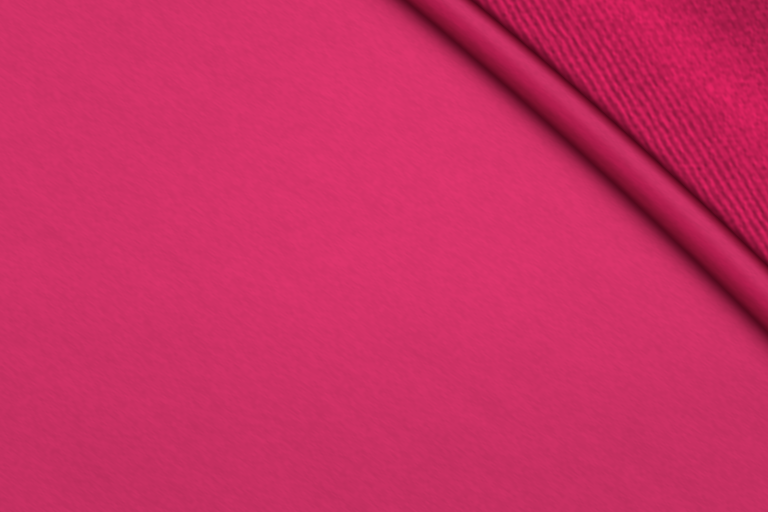
Write a Shadertoy shader that draws this texture.

```glsl
// Crimson knit cloth lying flat, with its upper right corner rolled over to show
// the ribbed reverse side. Two gently bent curves bound the roll; distances to
// them drive the shading, and stretched value noise supplies the threads.

const vec3 DEEP = vec3(0.27, 0.015, 0.08);
const vec3 SHADE = vec3(0.51, 0.07, 0.19);
const vec3 CLOTH = vec3(0.815, 0.195, 0.40);
const vec3 REVERSE = vec3(0.715, 0.115, 0.31);

float hash(vec2 p) {
    vec3 q = fract(vec3(p.xyx) * 0.1031);
    q += dot(q, q.yzx + 33.33);
    return fract((q.x + q.y) * q.z);
}

float noise(vec2 p) {
    vec2 cell = floor(p), f = fract(p);
    f = f * f * (3.0 - 2.0 * f);
    float low = mix(hash(cell), hash(cell + vec2(1, 0)), f.x);
    float high = mix(hash(cell + vec2(0, 1)), hash(cell + vec2(1, 1)), f.x);
    return mix(low, high, f.y);
}

vec2 rotate(vec2 p, float angle) {
    float c = cos(angle), s = sin(angle);
    return vec2(c * p.x + s * p.y, c * p.y - s * p.x);
}

// Signed distance to a curve falling from the top edge; positive at lower left.
float foldDistance(vec2 p, float startX) {
    float run = p.x - startX;
    float drop = run * (0.825 + 0.128 * max(run, 0.0));
    float slope = 0.825 + 0.256 * max(run, 0.0);
    return (1.0 - p.y - drop) / sqrt(1.0 + slope * slope);
}

// Fine slanted threads with loose streaks, centred on zero.
float weave(vec2 p) {
    vec2 q = rotate(p, -0.62);
    float streaks = noise(q * vec2(45.0, 190.0)) - 0.5;
    float threads = noise(q * vec2(130.0, 330.0)) - 0.5;
    float clouds = noise(q * vec2(9.0, 22.0)) - 0.5;
    return 0.035 * streaks + 0.045 * threads + 0.02 * clouds;
}

// Flat front side: soft light from the upper middle and a contact shadow.
vec3 frontCloth(vec2 p, float gap) {
    float light = 0.99 + 0.06 * exp(-3.0 * dot(p - vec2(0.85, 0.72), p - vec2(0.85, 0.72)));
    light -= 0.05 * smoothstep(0.55, 0.0, p.y);
    vec3 colour = CLOTH * (light + weave(p));
    float shadow = exp(-pow(max(gap, 0.0) / 0.022, 1.35));
    return mix(colour, DEEP, 0.88 * shadow);
}

// Rounded roll; across runs from 0 at the inner crease to 1 at the outer edge.
vec3 rollCloth(vec2 p, float across) {
    vec3 colour = mix(SHADE, CLOTH * 0.96, smoothstep(0.02, 0.26, across));
    colour = mix(colour, REVERSE * 0.97, smoothstep(0.34, 0.62, across));
    colour = mix(colour, SHADE, smoothstep(0.58, 0.88, across));
    colour = mix(colour, DEEP, 0.7 * smoothstep(0.84, 1.02, across));
    return colour * (1.0 + weave(p));
}

// Ribbed reverse: strong ribs by the crease, dissolving into a fine knit.
vec3 reverseCloth(vec2 p, float depth) {
    float wobble = 0.004 * (noise(p * 38.0) - 0.5);
    vec2 q = rotate(p, -1.02);
    float rib = sin(6.2832 * (q.y + wobble) / 0.0155);
    float ribFade = mix(1.0, 0.25, smoothstep(0.05, 0.19, depth));
    float knit = noise(q * vec2(125.0, 210.0)) - 0.5;
    float tuft = noise(p * vec2(85.0, 170.0)) - 0.5;
    float swell = exp(-pow((depth - 0.19) / 0.055, 2.0));
    float dip = smoothstep(0.23, 0.34, depth);
    float light = 1.0 + 0.11 * swell - 0.08 * dip;
    light += 0.13 * rib * ribFade + 0.18 * knit + 0.10 * tuft;
    return REVERSE * light;
}

void mainImage(out vec4 fragColor, in vec2 fragCoord) {
    vec2 p = fragCoord / iResolution.y;
    float pixel = 1.0 / iResolution.y;
    float outer = foldDistance(p, 0.791);
    float inner = foldDistance(p, 0.922);
    float across = inner / max(inner - outer, 0.01);

    // Flat cloth, then the roll above it, then the reverse behind the crease.
    vec3 colour = frontCloth(p, outer);
    float onRoll = smoothstep(pixel, -pixel, outer);
    colour = mix(colour, rollCloth(p, clamp(across, 0.0, 1.0)), onRoll);
    float onReverse = smoothstep(pixel, -pixel, inner);
    colour = mix(colour, reverseCloth(p, max(-inner, 0.0)), onReverse);

    // Narrow dark crease, softer on the reverse side.
    float spread = inner < 0.0 ? 0.011 : 0.004;
    float crease = exp(-pow(abs(inner) / spread, 1.4));
    colour = mix(colour, DEEP, 0.85 * crease);

    fragColor = vec4(clamp(colour, 0.0, 1.0), 1.0);
}
```
